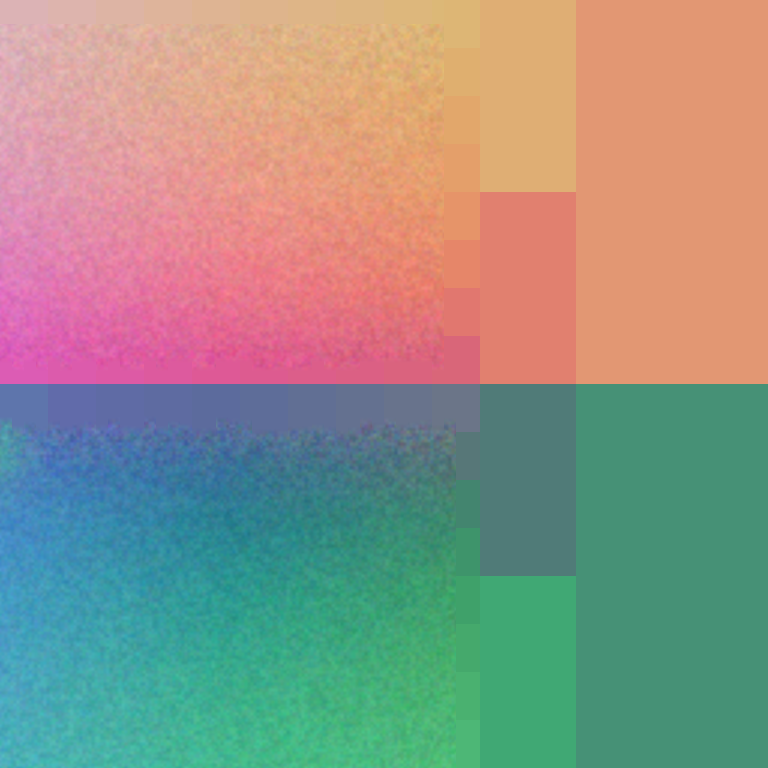
Give the GLSL for this background, as a WebGL 1 fragment shader.

```glsl
precision highp float;
// Two stacked colour fields, warm above cool, softly grained at the left and
// breaking into ever larger flat blocks towards the right. Each field blends
// rows of three colours; blocks sample that field at snapped positions.

uniform vec2 u_resolution;

vec3 hash(vec2 p) {
  vec3 q = fract(p.xyx * vec3(0.1031, 0.1030, 0.0973));
  q += dot(q, q.yxz + 33.33);
  return fract((q.xxy + q.yzz) * q.zyx);
}

// Smooth value noise, one independent value per colour channel
vec3 noise(vec2 p) {
  vec2 i = floor(p), f = fract(p);
  f = f * f * (3.0 - 2.0 * f);
  return mix(mix(hash(i), hash(i + vec2(1, 0)), f.x),
             mix(hash(i + vec2(0, 1)), hash(i + vec2(1, 1)), f.x), f.y);
}

float span(float y, float from, float to) {
  return clamp((y - from) / (to - from), 0.0, 1.0);
}

// Antialiased step: 1 where d is positive
float cover(float d, float pixel) {
  return clamp(d / pixel + 0.5, 0.0, 1.0);
}

// Centre of the block holding v, blended over one pixel at block borders
float snap(float v, float size, float pixel) {
  float border = floor(v / size + 0.5);
  return size * (border - 0.5 + cover(v - border * size, pixel));
}

vec3 row(float x, vec3 left, vec3 middle, vec3 right) {
  float t = clamp(x / 38.5, 0.0, 1.0) * 2.0;
  return mix(mix(left, middle, min(t, 1.0)), right, max(t - 1.0, 0.0));
}

vec3 warmField(vec2 p) {
  vec3 c = row(p.x, vec3(0.86, 0.71, 0.73), vec3(0.87, 0.71, 0.57), vec3(0.86, 0.73, 0.47));
  c = mix(c, row(p.x, vec3(0.87, 0.66, 0.71), vec3(0.89, 0.67, 0.53), vec3(0.88, 0.67, 0.42)), span(p.y, 0.0, 8.0));
  c = mix(c, row(p.x, vec3(0.87, 0.59, 0.73), vec3(0.92, 0.59, 0.55), vec3(0.90, 0.61, 0.41)), span(p.y, 8.0, 16.0));
  c = mix(c, row(p.x, vec3(0.87, 0.46, 0.74), vec3(0.92, 0.47, 0.55), vec3(0.90, 0.50, 0.41)), span(p.y, 16.0, 24.0));
  return mix(c, row(p.x, vec3(0.86, 0.36, 0.72), vec3(0.87, 0.35, 0.58), vec3(0.85, 0.40, 0.47)), span(p.y, 24.0, 30.0));
}

vec3 coolField(vec2 p) {
  vec3 c = row(p.x, vec3(0.39, 0.42, 0.69), vec3(0.36, 0.42, 0.61), vec3(0.42, 0.46, 0.53));
  c = mix(c, row(p.x, vec3(0.29, 0.49, 0.76), vec3(0.22, 0.45, 0.59), vec3(0.32, 0.47, 0.45)), span(p.y, 34.5, 39.0));
  c = mix(c, row(p.x, vec3(0.27, 0.55, 0.78), vec3(0.16, 0.51, 0.57), vec3(0.24, 0.55, 0.42)), span(p.y, 39.0, 43.5));
  c = mix(c, row(p.x, vec3(0.27, 0.61, 0.76), vec3(0.18, 0.61, 0.57), vec3(0.25, 0.63, 0.41)), span(p.y, 43.5, 50.0));
  c = mix(c, row(p.x, vec3(0.29, 0.65, 0.75), vec3(0.23, 0.68, 0.55), vec3(0.29, 0.69, 0.43)), span(p.y, 50.0, 57.0));
  c = mix(c, row(p.x, vec3(0.29, 0.69, 0.73), vec3(0.27, 0.73, 0.55), vec3(0.31, 0.73, 0.47)), span(p.y, 57.0, 64.0));
  // Teal glow at the left border
  vec2 d = (p - vec2(0.0, 37.0)) / vec2(2.5, 4.0);
  return mix(c, vec3(0.31, 0.59, 0.65), exp(-dot(d, d)));
}

void main() {
  // 64 units across, y running downwards
  vec2 p = gl_FragCoord.xy / u_resolution * 64.0;
  p.y = 64.0 - p.y;
  float pixel = 64.0 / u_resolution.y;
  float below = cover(p.y - 32.0, pixel);

  // Colour grain, with a stronger coarse part around the seam
  float seam = exp(-pow((p.y - 35.0) / 4.0, 2.0));
  vec3 grain = (noise(p * 2.0) + noise(p * 4.0 + 71.0) - 1.0) * (0.055 + 0.04 * seam);
  grain += (noise(p * 2.7 + 19.0).x - 0.5) * 0.045;

  // Warm half: grained area framed by narrow block strips
  float ragged = hash(vec2(floor(p.x), 5.0)).x;
  float blockY = snap(p.y, 4.0, pixel);
  float blockX = snap(p.x, 4.0, pixel);
  float stripY = mix(snap(p.y, 2.0, pixel), blockY, cover(p.x - 37.0, pixel));
  vec3 warm = warmField(vec2(blockX, stripY));
  float fine = cover(37.0 - p.x, pixel) * cover(p.y - 2.0, pixel)
             * cover(30.0 + step(0.6, ragged) * 0.7 - p.y, 0.5);
  warm = mix(warm, warmField(p) + grain, fine);

  // Cool half: a block strip along the seam and a ragged start of the grain
  float seamY = mix(33.4, blockY, cover(p.x - 38.0, pixel));
  vec3 cool = coolField(vec2(blockX, seamY));
  fine = cover(38.0 - p.x, pixel) * cover(p.y - 35.0 - ragged * 1.2, 0.8);
  cool = mix(cool, coolField(p) + grain, fine);

  // Medium blocks, then the two large flat ones
  float medium = cover(p.x - 40.0, pixel);
  float large = cover(p.x - 48.0, pixel);
  vec3 warmBlock = mix(vec3(0.875, 0.682, 0.455), vec3(0.882, 0.502, 0.435), cover(p.y - 16.0, pixel));
  vec3 coolBlock = mix(vec3(0.314, 0.482, 0.471), vec3(0.251, 0.659, 0.455), cover(p.y - 48.0, pixel));
  warm = mix(mix(warm, warmBlock, medium), vec3(0.886, 0.592, 0.451), large);
  cool = mix(mix(cool, coolBlock, medium), vec3(0.275, 0.569, 0.463), large);

  gl_FragColor = vec4(mix(warm, cool, below), 1.0);
}
```
